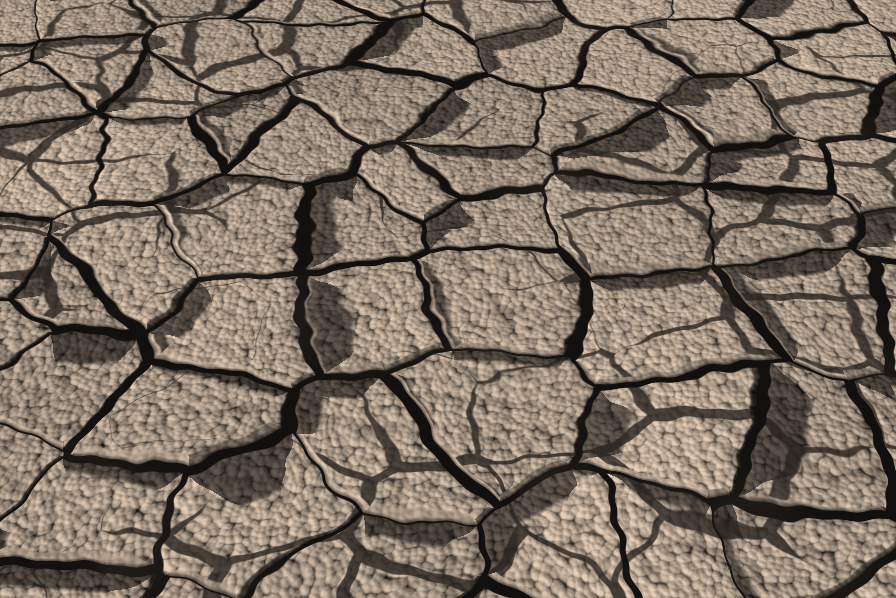
This texture is drawn by a Shadertoy shader. Its source:

```glsl
// Sun-dried mud split into plates, seen at a low angle.
// A warped Voronoi pattern on a receding plane gives plates, gaps and lit walls;
// cellular noise, sampled along the light, gives the gritty surface.

vec2 hash2(vec2 p) {
    return fract(sin(vec2(dot(p, vec2(127.1, 311.7)), dot(p, vec2(269.5, 183.3)))) * 43758.5);
}

// Layered, rotated sines: smooth wobble in two channels.
vec2 wobble(vec2 p) {
    vec2 sum = vec2(0.0);
    float amp = 0.5;
    for (int i = 0; i < 5; i++) {
        p = mat2(0.8, 0.6, -0.6, 0.8) * p * 1.8 + 1.3;
        sum += amp * sin(p.yx + 1.5 * sum);
        amp *= 0.58;
    }
    return sum;
}

// Distance to the nearest scattered point.
float cellular(vec2 p) {
    vec2 cell = floor(p), f = p - cell;
    float nearest = 4.0;
    for (int j = -1; j <= 1; j++)
    for (int i = -1; i <= 1; i++) {
        vec2 o = vec2(i, j);
        vec2 r = o + hash2(cell + o) - f;
        nearest = min(nearest, dot(r, r));
    }
    return sqrt(nearest);
}

struct Plate {
    float edge;  // distance inside the plate, negative in the gap
    vec2 side;   // direction towards the closest neighbour
    vec2 seam;   // random pair shared by both sides of the gap
    vec2 id;
};

Plate plateAt(vec2 p) {
    vec2 cell = floor(p), f = p - cell, home = vec2(0.0), toHome = vec2(0.0);
    float nearest = 9.0;
    for (int j = -1; j <= 1; j++)
    for (int i = -1; i <= 1; i++) {
        vec2 o = vec2(i, j);
        vec2 r = o + 0.08 + 0.84 * hash2(cell + o) - f;
        if (dot(r, r) < nearest) { nearest = dot(r, r); home = o; toHome = r; }
    }
    Plate plate = Plate(9.0, vec2(0.0, 1.0), vec2(0.0), cell + home);
    for (int j = -2; j <= 2; j++)
    for (int i = -2; i <= 2; i++) {
        if (i == 0 && j == 0) continue;
        vec2 o = home + vec2(i, j);
        vec2 r = o + 0.08 + 0.84 * hash2(cell + o) - f;
        vec2 side = normalize(r - toHome);
        vec2 seam = hash2(2.0 * cell + home + o + 0.37);
        float edge = dot(0.5 * (r + toHome), side) - 0.006 - 0.045 * seam.x;
        if (edge < plate.edge) { plate.edge = edge; plate.side = side; plate.seam = seam; }
    }
    return plate;
}

void mainImage(out vec4 fragColor, in vec2 fragCoord) {
    // Receding ground plane
    vec2 uv = fragCoord / iResolution.y;
    float nearness = 1.0 - 0.4 * uv.y;
    vec2 ground = vec2(uv.x - 0.75, 1.25 * uv.y) / nearness;
    float blur = 4.5 / (iResolution.y * nearness * nearness);
    vec2 light = vec2(-0.8, -0.6);

    // Plates and hairline cracks with ragged outlines
    vec2 p = ground * 3.6 + 4.0;
    vec2 ragged = wobble(p * 1.5);
    vec2 q = p + 0.13 * ragged;
    Plate plate = plateAt(q);
    Plate fine = plateAt(q * 1.15 + 19.0);
    vec2 broad = wobble(p * 0.6 + 7.0);

    // Grit: slopes facing the light brighten, pits darken
    vec2 grain = ground * vec2(74.0, 62.0) + ragged;
    float speck = cellular(grain);
    float lump = cellular(grain * 0.43 + 5.0);
    float relief = 0.30 * (cellular(grain + 0.4 * light) - speck)
                 + 0.24 * (cellular(grain * 0.43 + 5.0 + 0.35 * light) - lump);
    float pits = 0.26 * smoothstep(0.5, 0.95, speck) + 0.12 * smoothstep(0.5, 0.9, lump);
    float tone = 0.66 + 0.07 * (plate.id.x * 0.0 + hash2(plate.id).x - 0.5) + 0.06 * broad.x;
    tone += mix(1.15, 0.75, uv.y) * (relief - pits);

    // Sunlit rim, and shade thrown by a raised neighbour
    float facing = dot(plate.side, light);
    tone += 0.13 * facing * exp(-22.0 * max(plate.edge, 0.0));
    float reach = 0.34 * plate.seam.y * max(0.0, dot(plate.side, vec2(-0.75, 0.65)));
    reach *= step(0.45, plate.seam.y);
    float shade = 1.0 - smoothstep(reach - 0.03, reach + 0.02, plate.edge + 0.05 * ragged.y);
    tone *= 1.0 - 0.55 * shade * step(0.01, reach);

    // Hairlines fade in and out across the plates
    float closed = 0.03 + 0.06 * smoothstep(-0.3, 0.4, broad.y);
    float hairline = 1.0 - smoothstep(-blur, blur, fine.edge + closed - 0.045);
    tone = mix(tone, 0.16, 0.8 * hairline);

    // Walls on the near side of each plate
    float wallSize = (0.03 + 0.07 * plate.seam.y) * max(0.0, -plate.side.y);
    float wall = 1.0 - smoothstep(wallSize - blur, wallSize + blur, plate.edge);
    float wallTone = 0.5 + 0.34 * dot(plate.side, vec2(-0.9, -0.3)) + 0.7 * relief;
    wallTone *= 0.55 + 0.45 * smoothstep(0.0, 0.035, plate.edge);
    tone = mix(tone, wallTone, wall * step(0.01, wallSize));

    // Deep gaps
    float gap = 1.0 - smoothstep(-0.6 * blur, 0.6 * blur, plate.edge);
    tone = mix(tone, 0.07 + 0.05 * max(0.0, ragged.x), gap);

    fragColor = vec4(clamp(tone, 0.05, 0.9) * vec3(1.0, 0.895, 0.795), 1.0);
}
```
